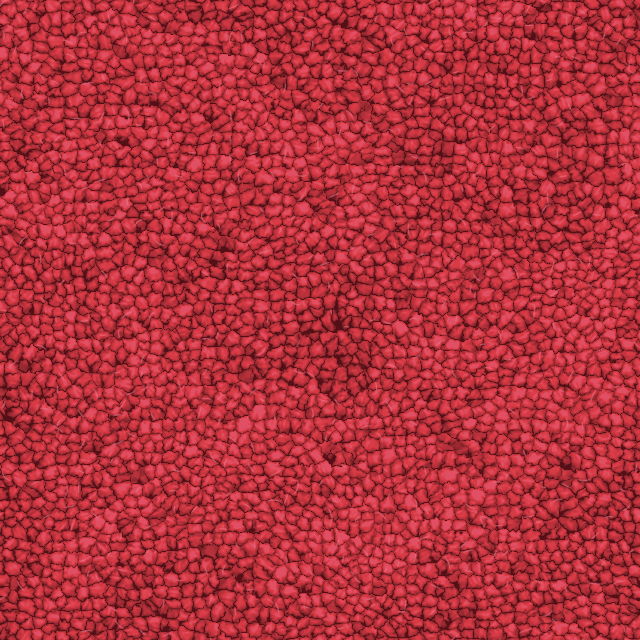
This texture is drawn by a WebGL 2 fragment shader. Its source:

```glsl
#version 300 es
precision highp float;
// Deep red fleece: packed woolly tufts with dark crevices and stray pale hairs.

uniform vec2 u_resolution;
out vec4 fragColor;

const vec2 TUFT_GRID = vec2(50.0, 57.0);    // tufts across and up the canvas
const float TUFT_JITTER = 0.85;
const float BEND_FREQ = 6.0;                // slow bending of the tuft rows
const float BEND_AMOUNT = 0.026;
const float FUZZ_FREQ = 210.0;              // ragged tuft outlines
const float FUZZ_AMOUNT = 0.0052;
const float CREVICE_FALLOFF = 3.1;
const vec2 LIGHT = vec2(0.10, 0.34);        // light from above
const vec2 FIBRE_FREQ = vec2(95.0, 290.0);  // along and across the fibres
const float FIBRE_CONTRAST = 0.38;
const float TUFT_CONTRAST = 0.18;
const float PATCH_CONTRAST = 0.22;
const float HAIR_GRID = 27.0;
const float HAIR_SHARE = 0.55;
const float HAIR_WIDTH = 0.0006;
const float HAIR_OPACITY = 0.55;
const vec3 HAIR_COLOR = vec3(0.93, 0.47, 0.56);

// Wool colours from crevice to crest, and the tone at which each one sits.
const vec3 WOOL[6] = vec3[6](
    vec3(0.33, 0.06, 0.09), vec3(0.48, 0.13, 0.15), vec3(0.60, 0.16, 0.19),
    vec3(0.72, 0.19, 0.23), vec3(0.85, 0.23, 0.27), vec3(0.88, 0.31, 0.39));
const float STOPS[6] = float[6](0.02, 0.13, 0.30, 0.53, 0.79, 1.0);

float hash(vec2 p) {
    return fract(sin(dot(p, vec2(127.1, 311.7))) * 43758.5453);
}

vec2 hash2(vec2 p) {
    return vec2(hash(p), hash(p + vec2(37.3, 17.9)));
}

float noise(vec2 p) {
    vec2 i = floor(p), f = fract(p);
    f = f * f * (3.0 - 2.0 * f);
    return mix(mix(hash(i), hash(i + vec2(1, 0)), f.x),
               mix(hash(i + vec2(0, 1)), hash(i + vec2(1, 1)), f.x), f.y);
}

vec2 noise2(vec2 p) {
    return vec2(noise(p), noise(p + vec2(51.7, 23.1))) - 0.5;
}

mat2 rotation(float a) {
    return mat2(cos(a), sin(a), -sin(a), cos(a));
}

// Nearest tuft: returns the gap to the next one, its cell and the offset from its centre.
float tuftGap(vec2 p, out vec2 tuft, out vec2 offset) {
    vec2 cell = floor(p);
    float nearest = 9.0, second = 9.0;
    for (int y = -1; y <= 1; y++) {
        for (int x = -1; x <= 1; x++) {
            vec2 id = cell + vec2(x, y);
            vec2 toPoint = p - id - 0.5 - (hash2(id) - 0.5) * TUFT_JITTER;
            float d = length(toPoint) / mix(0.82, 1.2, hash(id + 71.3));
            if (d < nearest) {
                second = nearest;
                nearest = d;
                tuft = id;
                offset = toPoint;
            } else {
                second = min(second, d);
            }
        }
    }
    return second - nearest;
}

// Coverage of short, bent hairs scattered one per grid cell.
float hairs(vec2 uv, float pixel) {
    vec2 p = uv * HAIR_GRID, cell = floor(p);
    float cover = 0.0;
    for (int y = -1; y <= 1; y++) {
        for (int x = -1; x <= 1; x++) {
            vec2 id = cell + vec2(x, y);
            vec2 q = rotation(hash(id + 5.7) * 6.2832) * (p - id - hash2(id + 9.1));
            float halfLength = mix(0.14, 0.36, hash(id + 13.9));
            float bend = (hash(id + 21.4) - 0.5) * 2.4;
            float d = abs(q.y - bend * q.x * q.x) / HAIR_GRID;
            float strand = 1.0 - smoothstep(0.0, HAIR_WIDTH + pixel, d);
            float taper = 1.0 - smoothstep(0.4, 1.0, abs(q.x) / halfLength);
            cover = max(cover, strand * taper * step(hash(id + 33.2), HAIR_SHARE));
        }
    }
    return cover;
}

vec3 woolColor(float tone) {
    vec3 color = WOOL[0];
    for (int i = 1; i < 6; i++) {
        color = mix(color, WOOL[i], smoothstep(STOPS[i - 1], STOPS[i], tone));
    }
    return color;
}

void main() {
    vec2 uv = gl_FragCoord.xy / u_resolution.y;
    vec2 bent = uv + noise2(uv * BEND_FREQ) * BEND_AMOUNT;
    bent += noise2(uv * FUZZ_FREQ) * FUZZ_AMOUNT;

    // Rounded tufts, lit from above
    vec2 tuft, offset;
    float gap = tuftGap(bent * TUFT_GRID, tuft, offset);
    float tone = 1.0 - exp(-gap * CREVICE_FALLOFF) + dot(offset, LIGHT);

    // Fibres, tuft variation and broad patches
    vec2 along = rotation(hash(tuft + 3.3) * 3.1416) * uv;
    tone += (noise(along * FIBRE_FREQ) - 0.5) * FIBRE_CONTRAST;
    tone += (hash(tuft + 8.8) - 0.5) * TUFT_CONTRAST;
    tone += (noise(uv * 9.0 + 4.0) - 0.5) * PATCH_CONTRAST;

    vec3 color = woolColor(tone);
    color = mix(color, HAIR_COLOR, hairs(uv, 1.0 / u_resolution.y) * HAIR_OPACITY);
    fragColor = vec4(color, 1.0);
}
```
